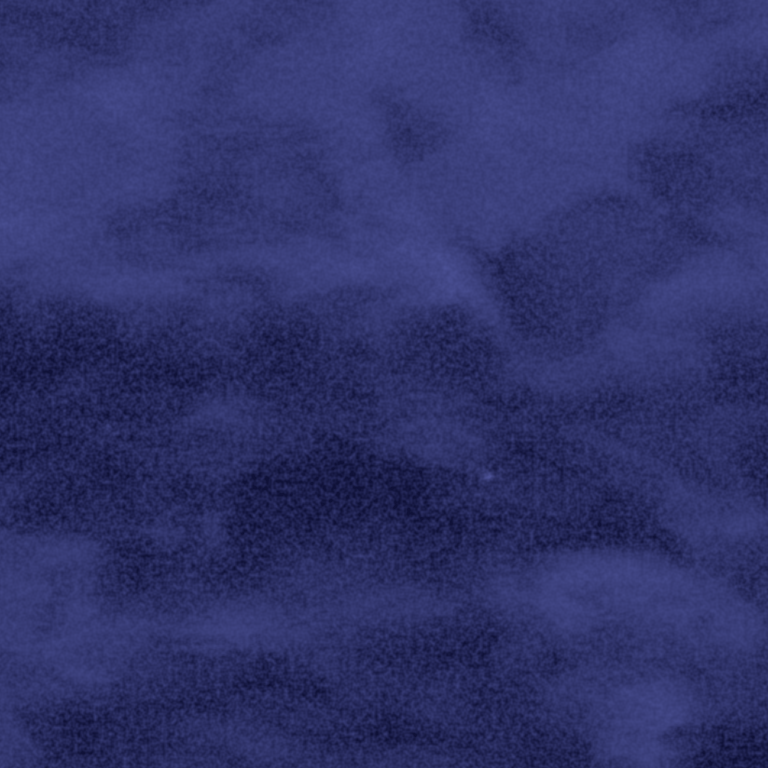
Reproduce this texture procedurally as a WebGL 2 fragment shader.

```glsl
#version 300 es
precision highp float;
// Grainy indigo night haze: soft drifting cloud, a slanting wisp and pale puffs.

#define CLOUD_SCALE vec2(3.4, 6.0)
#define CLOUD_CONTRAST 1.1
#define RAGGED_CONTRAST 0.36
#define WARP 0.8
#define GRAIN_SCALE 125.0
#define GRAIN_DARK 0.50
#define GRAIN_LIGHT 0.16
#define WISP_GAIN 0.36
#define PUFF_GAIN 0.42
#define PUFF_COUNT 4
#define DARK_INDIGO vec3(0.085, 0.095, 0.26)
#define PALE_INDIGO vec3(0.262, 0.282, 0.535)

uniform vec2 u_resolution;
out vec4 fragColor;

// Unit gradient at a lattice point
vec2 latticeGradient(vec2 cell) {
  vec3 p = fract(cell.xyx * vec3(0.1031, 0.1030, 0.0973));
  p += dot(p, p.yzx + 33.33);
  float angle = 6.28318 * fract((p.x + p.y) * p.z);
  return vec2(cos(angle), sin(angle));
}

float gradientNoise(vec2 p) {
  vec2 cell = floor(p), f = p - cell;
  vec2 w = f * f * f * (f * (f * 6.0 - 15.0) + 10.0);
  vec2 e = vec2(0.0, 1.0);
  float a = dot(latticeGradient(cell), f);
  float b = dot(latticeGradient(cell + e.yx), f - e.yx);
  float c = dot(latticeGradient(cell + e.xy), f - e.xy);
  float d = dot(latticeGradient(cell + e.yy), f - e.yy);
  return mix(mix(a, b, w.x), mix(c, d, w.x), w.y);
}

float fbm(vec2 p) {
  float sum = 0.0, amplitude = 0.5;
  for (int i = 0; i < 5; i++) {
    sum += amplitude * gradientNoise(p);
    p = mat2(1.95, 0.45, -0.45, 1.95) * p + 7.3;
    amplitude *= 0.54;
  }
  return sum;
}

// Gaussian falloff from a centre
float glow(vec2 offset, vec2 radius) {
  vec2 q = offset / radius;
  return exp(-dot(q, q));
}

// Broad light and dark bands from bottom to top
float bands(float y) {
  float base = mix(0.30, 0.80, smoothstep(0.28, 0.85, y));
  return base + 0.25 * glow(vec2(y - 0.2, 0.0), vec2(0.1));
}

// Curved wisp that falls to the right, crisper on its right side
float wisp(vec2 uv) {
  float drop = clamp((0.87 - uv.y) / 0.42, 0.0, 1.3);
  float side = 0.8 * (uv.x - 0.45 - 0.30 * pow(drop, 1.2));
  float width = side > 0.0 ? 0.018 : 0.045;
  float along = smoothstep(0.38, 0.62, uv.y) * (1.0 - smoothstep(0.82, 0.92, uv.y));
  float stem = along * glow(vec2(side, 0.0), vec2(width));
  float crown = glow(uv - vec2(0.47, 0.87), vec2(0.16, 0.035));
  return stem + 0.4 * crown;
}

// Ragged pale puffs in the lower part
float puffs(vec2 uv) {
  float sum = 0.0;
  for (int i = 0; i < PUFF_COUNT; i++) {
    float k = float(i);
    vec2 centre = vec2(fract(0.25 + 0.53 * k), 0.32 - 0.08 * k);
    float size = 0.035 + 0.03 * fract(k * 0.62);
    sum += glow(uv - centre, size * vec2(1.3, 0.85));
  }
  return sum;
}

// Tiny soft points of light
float specks(vec2 uv) {
  float sum = 0.0;
  for (int i = 0; i < 2; i++) {
    float k = float(i);
    vec2 centre = vec2(0.635 - 0.49 * k, 0.38 + 0.065 * k);
    sum += glow(uv - centre, vec2(0.008, 0.006)) / (1.0 + 1.5 * k);
  }
  return sum;
}

void main() {
  vec2 uv = gl_FragCoord.xy / u_resolution;

  // Warped cloud, stretched sideways, with smaller torn shreds
  vec2 p = uv * CLOUD_SCALE;
  vec2 drift = vec2(fbm(p + 3.7), fbm(p + 19.2));
  float cloud = fbm(p + WARP * drift + 11.5);
  float ragged = fbm(uv * vec2(11.0, 17.0) + 1.5 * drift + 5.1);

  // Light shapes with wavering outlines
  vec2 bent = uv + 0.03 * drift + 0.025 * ragged;
  float light = bands(uv.y + 0.1 * drift.x) + CLOUD_CONTRAST * cloud;
  light += RAGGED_CONTRAST * ragged;
  light += WISP_GAIN * wisp(bent) * (1.0 + 0.8 * ragged);
  light += PUFF_GAIN * puffs(bent) * clamp(0.7 + 2.2 * ragged, 0.0, 1.3);

  // Bright haze levels off softly
  light = min(light, 0.8 + 0.45 * (light - 0.8));

  // Fine grain, strongest in the shade
  float grain = gradientNoise(uv * GRAIN_SCALE) + 0.8 * gradientNoise(uv * GRAIN_SCALE * 1.9 + 41.0);
  light += grain * mix(GRAIN_DARK, GRAIN_LIGHT, smoothstep(0.15, 0.85, light));
  light += 0.6 * specks(uv);

  fragColor = vec4(mix(DARK_INDIGO, PALE_INDIGO, clamp(light, -0.15, 1.2)), 1.0);
}
```
